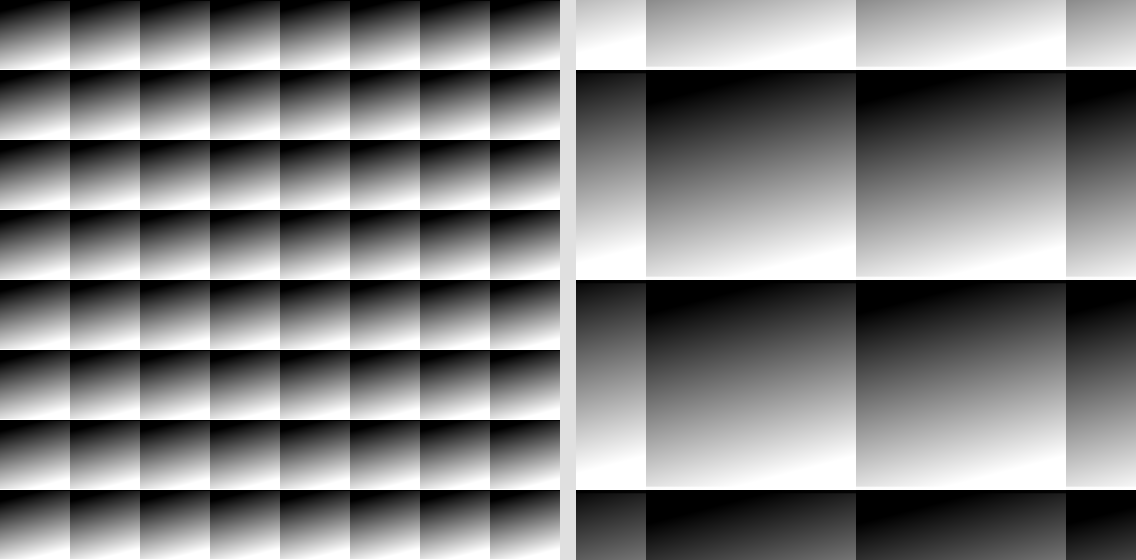
Left: the whole. Right: its middle third, enlarged.
This pattern is drawn by a WebGL 1 fragment shader. Its source:

```glsl
precision highp float;

uniform vec2 u_resolution;

// Slanted ramp in one cell: dark at the upper left, light at the lower right
float cellShade(vec2 cell) {
  float down = 1.0 - cell.y;
  float ramp = 0.5 + 1.07 * (down - 0.5 + 0.26 * (cell.x - 0.5));

  // Thin dark rim along the top, light rim along the bottom
  ramp = mix(ramp, 0.0, 0.85 * step(down, 0.016));
  ramp = mix(ramp, 1.0, 0.85 * step(0.984, down));
  return clamp(ramp, 0.0, 1.0);
}

void main() {
  // Average a 3 by 3 grid inside the pixel to smooth the cell edges
  float shade = 0.0;
  for (int i = 0; i < 3; i++) {
    for (int j = 0; j < 3; j++) {
      vec2 offset = (vec2(float(i), float(j)) - 1.0) / 3.0;
      vec2 uv = (gl_FragCoord.xy + offset) / u_resolution;
      shade += cellShade(fract(uv * 8.0));
    }
  }
  gl_FragColor = vec4(vec3(shade / 9.0), 1.0);
}
```
